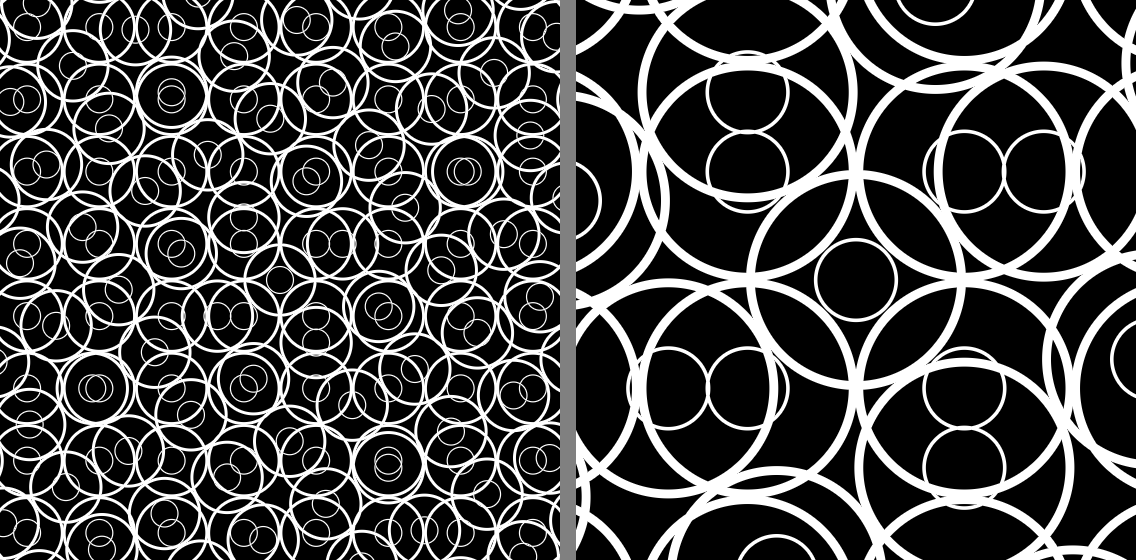
Left: the whole. Right: its middle third, enlarged.
Give the GLSL for this pattern, as a WebGL 1 fragment shader.

```glsl
precision highp float;
// Two square grids of concentric rings, one turned by 30 degrees, overlaid in white on black.

uniform vec2 u_resolution;

#define CELLS 7.75          // grid cells across the canvas
#define TURN 0.5235988      // angle of the second grid, in radians
#define LARGE_RADIUS 0.487  // radii and widths are in cell units
#define LARGE_WIDTH 0.041
#define SMALL_RADIUS 0.186
#define SMALL_WIDTH 0.0165
#define BACKGROUND vec3(0.0)
#define LINE_COLOR vec3(1.0)

// Antialiased coverage of a ring, given the distance from its centre.
float ring(float dist, float radius, float width, float pixel) {
  float edge = 0.5 * width - abs(dist - radius);
  return clamp(edge / pixel + 0.5, 0.0, 1.0);
}

// One large and one small ring centred on every integer point.
float ringGrid(vec2 p, float pixel) {
  float dist = length(fract(p + 0.5) - 0.5);
  return max(ring(dist, LARGE_RADIUS, LARGE_WIDTH, pixel),
             ring(dist, SMALL_RADIUS, SMALL_WIDTH, pixel));
}

mat2 rotation(float angle) {
  float c = cos(angle);
  float s = sin(angle);
  return mat2(c, -s, s, c);
}

void main() {
  float pixel = CELLS / min(u_resolution.x, u_resolution.y);
  vec2 p = (gl_FragCoord.xy - 0.5 * u_resolution) * pixel;

  // The upright grid has a cell corner at the centre, the turned grid a ring.
  float upright = ringGrid(p + 0.5, pixel);
  float turned = ringGrid(rotation(TURN) * p, pixel);

  gl_FragColor = vec4(mix(BACKGROUND, LINE_COLOR, max(upright, turned)), 1.0);
}
```
